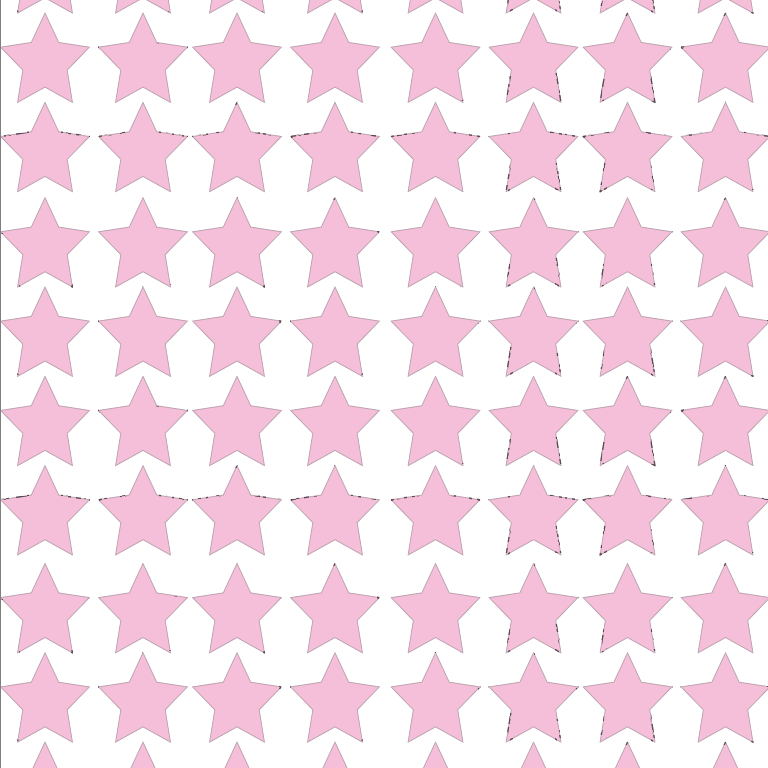
Give the GLSL for this pattern, as a Shadertoy shader.

```glsl
// Pink five-pointed stars on white, eight across and about eight and a half down.
// Spacing is slightly uneven in groups of four; each star is a folded distance
// function with a hairline grey outline and hashed dark specks along some edges.

const float PI = 3.14159265;
const float STAR_RADIUS = 0.0643;
const float INNER_RATIO = 0.5;
const float STAR_SQUASH = 0.945;
const float LINE_WIDTH = 0.0012;
const float SPECK_WIDTH = 0.0019;
const float BORDER_WIDTH = 0.0013;

const vec3 PAPER = vec3(1.0);
const vec3 PINK = vec3(0.96, 0.75, 0.85);
const vec3 OUTLINE = vec3(0.70, 0.60, 0.65);
const vec3 SPECK = vec3(0.22, 0.17, 0.20);
const vec3 BORDER = vec3(0.50);

float hash21(vec2 p) {
    vec3 q = fract(vec3(p.xyx) * 0.1031);
    q += dot(q, q.yzx + 33.33);
    return fract((q.x + q.y) * q.z);
}

// Signed distance to a star of unit radius with one point up.
float starDistance(vec2 p, float innerRatio) {
    float sector = PI / 5.0;
    float angle = abs(mod(atan(p.x, p.y) + sector, 2.0 * sector) - sector);
    vec2 tip = vec2(0.0, 1.0);
    vec2 edge = innerRatio * vec2(sin(sector), cos(sector)) - tip;
    vec2 w = length(p) * vec2(sin(angle), cos(angle)) - tip;
    float along = clamp(dot(w, edge) / dot(edge, edge), 0.0, 1.0);
    return length(w - edge * along) * sign(edge.x * w.y - edge.y * w.x);
}

// Star centre for a column and row, measured from the upper left.
vec2 starCentre(vec2 id) {
    float inGroup = mod(id.x, 4.0);
    float x = 0.0586 + 0.5085 * floor(id.x / 4.0)
            + 0.1276 * inGroup - 0.0052 * step(2.0, inGroup);
    float y = 0.0813 + 0.1163 * id.y
            + 0.0078 * step(2.0, id.y) + 0.0111 * step(6.0, id.y);
    return vec2(x, y);
}

// Coverage of a line, fading when it is thinner than a pixel.
float lineCoverage(float d, float width, float pixel) {
    return clamp(0.5 + (0.5 * width - abs(d)) / pixel, 0.0, 1.0)
         * min(1.0, width / pixel);
}

// Chance of a dark speck at point p on the edge of star id.
float speckChance(vec2 p, vec2 id) {
    float side = abs(p.x);
    float leg = step(0.45, side) * step(p.y, -0.22);
    float arm = step(0.35, side) * step(0.29, p.y);
    float tip = step(0.95, length(p));
    float wornColumn = step(4.5, id.x) * step(id.x, 6.5);
    float wornRow = 1.0 - step(0.5, abs(mod(id.y, 4.0) - 1.0));
    return max(max(0.40 * leg * wornColumn, 0.30 * arm * wornRow), 0.10 * tip);
}

float specks(vec2 p, vec2 id) {
    vec2 cell = floor(p * 18.0);
    vec2 seed = cell + 41.0 * vec2(id.x, mod(id.y, 4.0));
    return step(hash21(seed), speckChance(p, id));
}

void mainImage(out vec4 fragColor, in vec2 fragCoord) {
    float pixel = 1.0 / iResolution.y;
    vec2 uv = fragCoord * pixel;
    vec2 pos = vec2(uv.x, 1.0 - uv.y);

    // Find the nearest star among the neighbouring cells.
    vec2 guess = round((pos - vec2(0.0586, 0.0813)) / vec2(0.1263, 0.1163));
    float d = 1.0;
    vec2 nearestId = guess;
    vec2 nearestP = vec2(0.0);
    for (int j = -1; j <= 1; j++) {
        for (int i = -1; i <= 1; i++) {
            vec2 id = guess + vec2(i, j);
            vec2 offset = pos - starCentre(id);
            vec2 p = vec2(offset.x / STAR_SQUASH, -offset.y) / STAR_RADIUS;
            float candidate = starDistance(p, INNER_RATIO) * STAR_RADIUS;
            if (candidate < d) {
                d = candidate;
                nearestId = id;
                nearestP = p;
            }
        }
    }

    // Fill, hairline, specks, then the thin line down the left side.
    vec3 color = mix(PAPER, PINK, clamp(0.5 - d / pixel, 0.0, 1.0));
    color = mix(color, OUTLINE, lineCoverage(d, LINE_WIDTH, pixel));
    float wear = specks(nearestP, nearestId) * lineCoverage(d, SPECK_WIDTH, pixel);
    color = mix(color, SPECK, 0.75 * wear);
    float border = clamp(0.5 + (BORDER_WIDTH - uv.x) / pixel, 0.0, 1.0);
    color = mix(color, BORDER, border);

    fragColor = vec4(color, 1.0);
}
```
